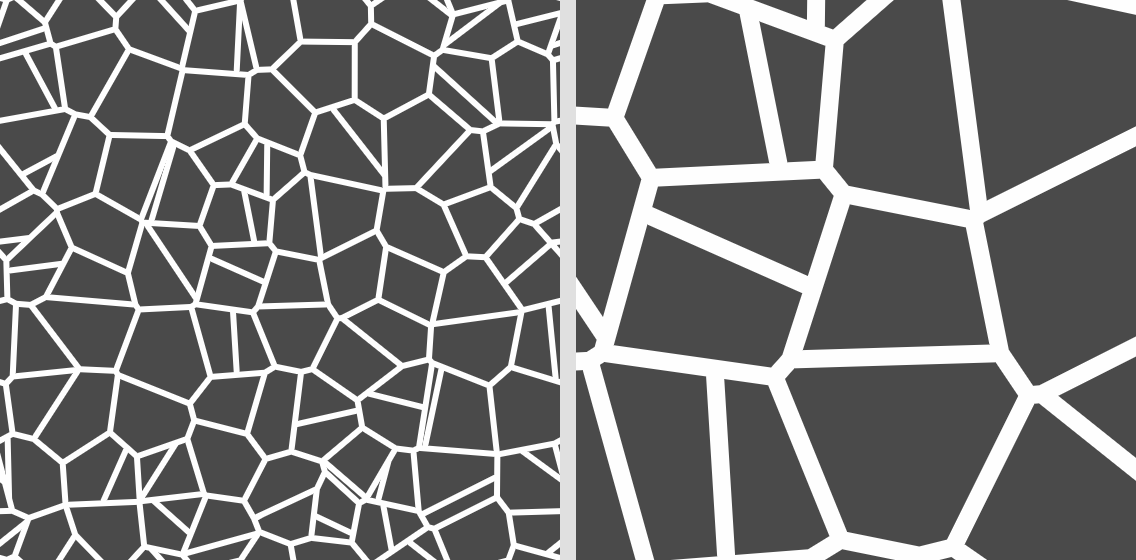
Left, the full canvas; right, a detail of the centre.
This pattern is drawn by a Shadertoy shader. Its source:

```glsl
// Pale straight cracks around irregular dark cells, tiling in both directions.
// A wrapped jittered-grid Voronoi gives the cell borders by exact distance;
// a share of the cells is cut once more by a random straight chord.

const vec3 STONE_COLOR = vec3(0.29);
const vec3 CRACK_COLOR = vec3(0.995);
const float GRID = 9.0;            // cells per canvas side, whole for tiling
const float JITTER = 0.82;         // scatter of the sites inside their squares
const float CRACK_WIDTH = 0.0107;  // in canvas units
const float CHORD_SHARE = 0.45;    // part of the cells that are cut
const float CHORD_OFFSET = 0.27;   // largest shift from the site, in grid units
const float PI = 3.14159265;
const int REACH = 2;               // neighbour squares searched on each side

// Sine hash of a grid square, wrapped at the canvas edge.
float hash(vec2 square, float seed) {
    vec2 wrapped = mod(square, GRID);
    return fract(sin(dot(wrapped, vec2(127.1, 311.7)) + seed * 74.7) * 43758.5453);
}

vec2 sitePosition(vec2 square) {
    vec2 scatter = vec2(hash(square, 1.0), hash(square, 2.0)) - 0.5;
    return square + 0.5 + JITTER * scatter;
}

// Grid square whose site lies nearest to p.
vec2 nearestSquare(vec2 p) {
    vec2 home = floor(p);
    vec2 best = home;
    float bestDistance = 1e5;
    for (int y = -REACH; y <= REACH; y++) {
        for (int x = -REACH; x <= REACH; x++) {
            vec2 square = home + vec2(x, y);
            float d = distance(p, sitePosition(square));
            if (d < bestDistance) {
                bestDistance = d;
                best = square;
            }
        }
    }
    return best;
}

// Distance from p to the border of the cell that owns it.
float borderDistance(vec2 p, vec2 owner) {
    vec2 site = sitePosition(owner);
    float nearest = 1e5;
    for (int y = -REACH; y <= REACH; y++) {
        for (int x = -REACH; x <= REACH; x++) {
            if (x == 0 && y == 0) continue;
            vec2 other = sitePosition(owner + vec2(x, y));
            vec2 middle = 0.5 * (site + other);
            nearest = min(nearest, dot(middle - p, normalize(other - site)));
        }
    }
    return nearest;
}

// Distance from p to the chord of its cell, large where there is none.
float chordDistance(vec2 p, vec2 owner) {
    if (hash(owner, 3.0) > CHORD_SHARE) return 1e5;
    float angle = 2.0 * PI * hash(owner, 4.0);
    vec2 normal = vec2(cos(angle), sin(angle));
    float offset = CHORD_OFFSET * hash(owner, 5.0);
    return abs(dot(p - sitePosition(owner), normal) - offset);
}

void mainImage(out vec4 fragColor, in vec2 fragCoord) {
    vec2 p = GRID * fragCoord / iResolution.xy;
    vec2 owner = nearestSquare(p);

    // Back to canvas units, then a ramp one pixel wide for smooth edges.
    float d = min(borderDistance(p, owner), chordDistance(p, owner)) / GRID;
    float pixel = 1.0 / min(iResolution.x, iResolution.y);
    float crack = clamp(0.5 + (0.5 * CRACK_WIDTH - d) / pixel, 0.0, 1.0);

    fragColor = vec4(mix(STONE_COLOR, CRACK_COLOR, crack), 1.0);
}
```
